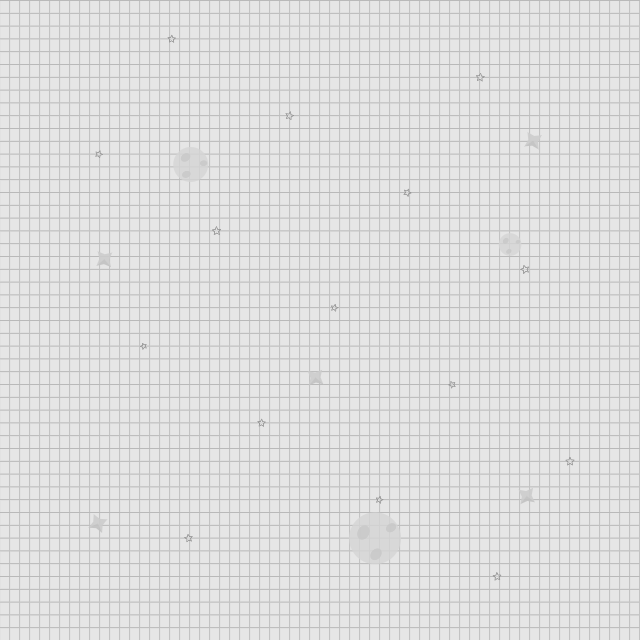
Reproduce this pattern procedurally as a WebGL 1 fragment shader.

```glsl
precision highp float;
// Grey squared paper with small outlined stars, four-point sparkles and pale moons.

uniform vec2 u_resolution;

#define GRID_COUNT vec2(64.0, 50.0)
#define GRID_SHIFT vec2(-0.028, 0.038)
#define LINE_WIDTH vec2(0.00108, 0.00128)
#define PAPER_COLOR vec3(0.9)
#define LINE_COLOR vec3(0.685)
#define STAR_COLOR vec3(0.52)
#define SPARKLE_COLOR vec3(0.8)
#define MOON_COLOR vec3(0.835)
#define CRATER_COLOR vec3(0.785)
#define STAR_COUNT 15
#define SPARKLE_COUNT 5
#define MOON_COUNT 3

const float PI = 3.14159265;

float hash(float n) {
  n = fract(n * 0.1031 + 0.137);
  n *= n + 33.33;
  return fract(n * (n + n));
}

vec2 rotate(vec2 p, float angle) {
  float c = cos(angle), s = sin(angle);
  return vec2(c * p.x + s * p.y, c * p.y - s * p.x);
}

// Coverage of a filled shape and of a thin stroke, for pixel size px.
float fill(float d, float px) {
  return clamp(0.5 - d / px, 0.0, 1.0);
}

float stroke(float d, float width, float px) {
  return clamp((0.5 * (width + px) - abs(d)) / px, 0.0, min(1.0, width / px));
}

// Signed distance to a star with one tip along +x.
float starDistance(vec2 p, float points, float outer, float inner) {
  float halfTurn = PI / points;
  float a = abs(mod(atan(p.y, p.x) + halfTurn, 2.0 * halfTurn) - halfTurn);
  vec2 d = length(p) * vec2(cos(a), sin(a)) - vec2(outer, 0.0);
  vec2 edge = inner * vec2(cos(halfTurn), sin(halfTurn)) - vec2(outer, 0.0);
  float h = clamp(dot(d, edge) / dot(edge, edge), 0.0, 1.0);
  return -sign(edge.x * d.y - edge.y * d.x) * length(d - edge * h);
}

vec3 drawMoon(vec3 color, vec2 p, float radius, float spin, float px) {
  float disc = fill(length(p) - radius, px);
  color = mix(color, MOON_COLOR, 0.8 * disc);
  for (int k = 0; k < 3; k++) {
    float n = float(k);
    vec2 q = rotate(p, spin + n * 2.09) - vec2(radius * (0.74 - 0.12 * n), 0.0);
    q = rotate(q, 0.8 * n) * vec2(1.0, 1.3);
    float crater = fill(length(q) - radius * (0.21 + 0.04 * n), px);
    color = mix(color, CRATER_COLOR, 0.85 * crater * disc);
  }
  return color;
}

void main() {
  float px = 1.0 / min(u_resolution.x, u_resolution.y);
  vec2 p = gl_FragCoord.xy * px;
  p.y = u_resolution.y * px - p.y;  // measured downwards from the top

  // Ruled grid, with slightly heavier rows
  vec2 cell = fract(p * GRID_COUNT - GRID_SHIFT + 0.5) - 0.5;
  vec2 toLine = cell / GRID_COUNT;
  float ruled = max(stroke(toLine.x, LINE_WIDTH.x, px), stroke(toLine.y, LINE_WIDTH.y, px));
  vec3 color = mix(PAPER_COLOR, LINE_COLOR, ruled);

  // Moons along a curved path: xy is the centre, z the radius
  for (int i = 0; i < MOON_COUNT; i++) {
    float n = float(i);
    vec3 moon = vec3(0.298, 0.257, 0.0273) + n * vec3(0.854, -0.042, -0.0259)
              + n * n * vec3(-0.355, 0.167, 0.01625);
    color = drawMoon(color, p - moon.xy, moon.z, -0.1 - 0.24 * n, px);
  }

  // Sparkles in a stepped scatter, each with one darker facet
  for (int i = 0; i < SPARKLE_COUNT; i++) {
    float n = float(i);
    vec2 center = vec2(fract(0.833 + 0.33 * n), min(0.22 + 0.185 * n, 0.818));
    vec2 q = rotate(p - center, PI * 0.25 + 0.8 * (hash(n + 7.0) - 0.5));
    float body = fill(starDistance(q, 4.0, 0.016, 0.0078), px);
    float facet = fill(max(-q.x, -q.y), px);
    color = mix(color, SPARKLE_COLOR - 0.04 * facet, 0.9 * body);
  }

  // Outlined stars in a golden-ratio scatter
  for (int i = 0; i < STAR_COUNT; i++) {
    float n = float(i);
    vec2 center = vec2(0.12 + 0.78 * fract(0.19 + 0.618 * n), 0.061 + 0.06 * n);
    float size = mix(0.0042, 0.0068, sqrt(hash(n + 21.0)));
    vec2 q = rotate(p - center, -0.5 * PI + 0.9 * (hash(n + 43.0) - 0.5));
    float d = starDistance(q, 5.0, size, 0.48 * size);
    color = mix(color, PAPER_COLOR, 0.5 * fill(d, px));
    color = mix(color, STAR_COLOR, stroke(d, 0.0011, px));
  }

  gl_FragColor = vec4(color, 1.0);
}
```
